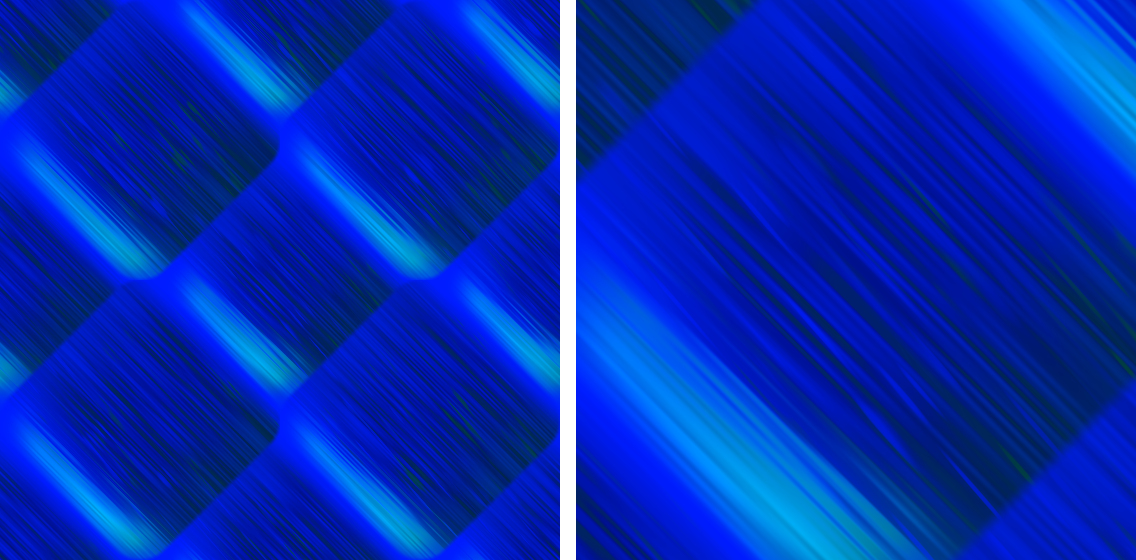
Left: the whole. Right: its middle third, enlarged.
Write a WebGL 2 fragment shader that draws this pattern.

```glsl
#version 300 es
precision highp float;

uniform vec2 u_resolution;
out vec4 fragColor;

const float REPEATS = 2.0;        // whole repeats across and down
const float LARGE_HALF = 0.55;    // half side of the rounded front squares
const float SMALL_HALF = 0.45;    // half side of the squares behind them
const float CORNER = 0.171;       // corner radius, front squares just touch
const float EDGE = 0.016;         // softness of the outline
const float SCRATCH_TILT = 0.07;  // scratches run a little steeper than the grain
const float STREAK_FINE = 115.0;  // streaks per unit across the grain
const float STREAK_LONG = 3.0;    // streak breaks per unit along the grain
const float STREAK_DEPTH = 0.75;

const vec3 START_BLUE = vec3(0.0, 0.11, 0.77);
const vec3 DEEP_BLUE = vec3(0.0, 0.075, 0.64);
const vec3 END_NAVY = vec3(0.0, 0.14, 0.43);
const vec3 GLOW_BLUE = vec3(0.0, 0.11, 1.0);
const vec3 AZURE = vec3(0.0, 0.46, 0.97);
const vec3 TEAL = vec3(0.0, 0.62, 0.88);
const vec3 GRAIN_GREEN = vec3(0.0, 0.19, 0.31);
const vec3 SCRATCH_GREEN = vec3(0.0, 0.28, 0.22);

float hash(vec2 p) {
    return fract(sin(dot(p, vec2(12.9898, 78.233))) * 43758.5453);
}

float noise(vec2 p) {
    vec2 i = floor(p);
    vec2 f = fract(p);
    f = f * f * (3.0 - 2.0 * f);
    return mix(mix(hash(i), hash(i + vec2(1.0, 0.0)), f.x),
               mix(hash(i + vec2(0.0, 1.0)), hash(i + vec2(1.0, 1.0)), f.x), f.y);
}

float roundedSquare(vec2 p, float halfSide, float radius) {
    vec2 d = abs(p) - halfSide + radius;
    return length(max(d, 0.0)) + min(max(d.x, d.y), 0.0) - radius;
}

// Turns the axes: x runs down the grain to the lower right, y to the upper right
vec2 toGrain(vec2 p) {
    return vec2(p.x - p.y, p.x + p.y);
}

vec3 brushedSquare(vec2 g, float halfSide, vec2 id) {
    float along = g.x / halfSide;
    float fromLow = g.y + halfSide;
    float fromHigh = halfSide - g.y;

    // Brushed grain, different in each square
    vec2 tilted = vec2(g.x, g.y + SCRATCH_TILT * g.x);
    vec2 seed = id * vec2(17.0, 29.0) + 5.0;
    float fine = noise(g * vec2(STREAK_LONG, STREAK_FINE) + seed);
    float coarse = noise(g * vec2(3.0, 45.0) + seed + 41.0);
    float patches = noise(tilted * vec2(4.0, 7.0) + seed + 83.0);
    float streak = mix(fine, coarse, 0.25) - 0.5;

    // Dark face
    vec3 color = mix(START_BLUE, DEEP_BLUE, smoothstep(-1.05, -0.2, along));
    color = mix(color, END_NAVY, smoothstep(0.1, 1.05, along + 0.25 * (patches - 0.5)));
    float face = smoothstep(-1.0, -0.3, along);
    color *= 1.0 + STREAK_DEPTH * streak * mix(0.35, 1.0, face);
    color = mix(color, GRAIN_GREEN, 0.6 * face * (1.0 - smoothstep(0.12, 0.4, fine)));

    // Sparse scratches, green and bright blue
    float scratch = noise(tilted * vec2(7.0, 85.0) + seed + 127.0);
    float scratchArea = smoothstep(0.4, 0.85, patches) * face;
    color = mix(color, SCRATCH_GREEN, 0.7 * smoothstep(0.68, 0.92, scratch) * scratchArea);
    float spark = smoothstep(0.74, 0.95, noise(tilted * vec2(5.0, 75.0) + seed + 211.0));
    color = mix(color, GLOW_BLUE, 0.6 * spark * (1.0 - smoothstep(0.3, 0.8, fromLow)));

    // Blue glow beside both long edges
    float ragged = streak * smoothstep(0.04, 0.18, fromLow);
    float reach = mix(0.35, 0.25, smoothstep(-1.0, 0.4, along));
    float lowGlow = 1.0 - smoothstep(0.1, reach, fromLow + 0.2 * ragged);
    float highGlow = 1.0 - smoothstep(0.0, 0.125, fromHigh + 0.05 * streak);
    color = mix(color, GLOW_BLUE, max(lowGlow, highGlow));

    // Cyan sheen, wider and greener toward the lower right
    float bend = pow(abs(along), 4.0);
    float sheenWidth = mix(0.062, 0.1, smoothstep(-0.4, 0.8, along));
    float offset = (fromLow - 0.085 - 0.06 * bend + 0.16 * ragged) / sheenWidth;
    float sheen = exp(-offset * offset) * smoothstep(-0.95, -0.4, along);
    sheen *= 1.0 - 0.55 * smoothstep(0.72, 1.0, along);
    vec3 sheenColor = mix(AZURE, TEAL, smoothstep(-0.5, 0.5, along));
    sheenColor -= vec3(0.0, 0.06, 0.16) * smoothstep(0.45, 0.9, along);
    return mix(color, sheenColor * (1.0 + 0.35 * streak), sheen);
}

void main() {
    vec2 p = gl_FragCoord.xy / u_resolution * REPEATS;

    // Front squares sit at cell centers, back squares at cell corners
    vec2 frontId = floor(p);
    vec2 backId = floor(p + 0.5);
    vec2 front = toGrain(p - frontId - 0.5);
    vec2 back = toGrain(p - backId);

    vec3 frontColor = brushedSquare(front, LARGE_HALF, mod(frontId, REPEATS) + 0.5);
    vec3 backColor = brushedSquare(back, SMALL_HALF, mod(backId, REPEATS));

    float outline = roundedSquare(front, LARGE_HALF, CORNER);
    vec3 color = mix(frontColor, backColor, smoothstep(-EDGE, EDGE, outline));
    fragColor = vec4(clamp(color, 0.0, 1.0), 1.0);
}
```
